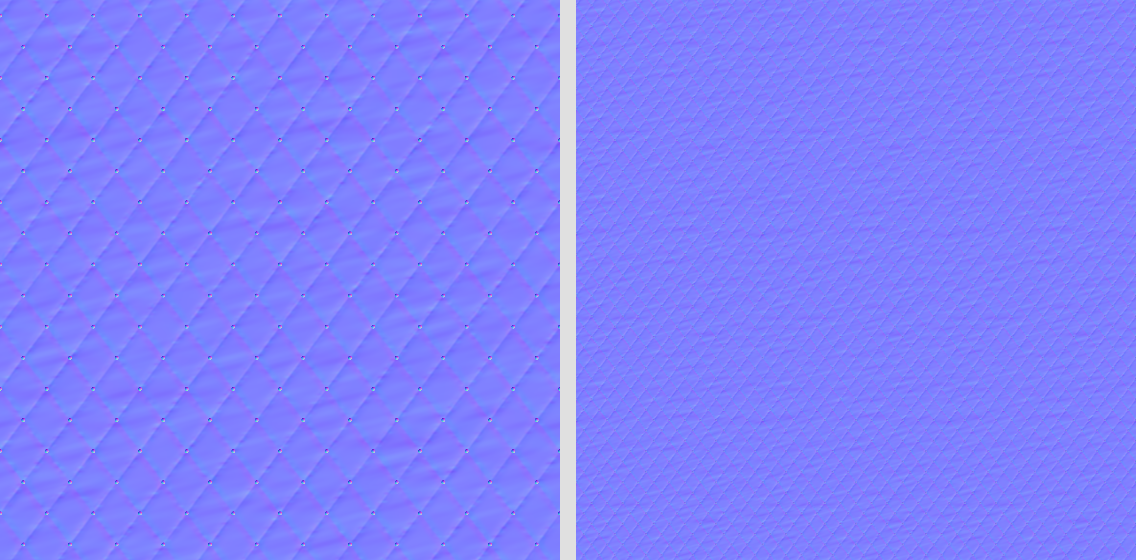
Left: one tile. Right: repeated 3 by 3.
Write a three.js fragment shader that draws this texture map.

```glsl
// Tangent-space normal map of quilted leather: diamond seams, dome studs and soft wrinkles.
varying vec2 vUv;

const vec2 REPEATS = vec2(12.0, 9.0);   // diamonds across and down
const float STUD_RADIUS = 0.0033;

float hash(vec2 p) {
  return fract(sin(dot(p, vec2(127.1, 311.7))) * 43758.5453);
}

// Value noise that wraps after a whole number of cells
float wrapNoise(vec2 p, vec2 period) {
  vec2 cell = floor(p);
  vec2 f = p - cell;
  f = f * f * f * (f * (f * 6.0 - 15.0) + 10.0);
  vec2 lo = mod(cell, period);
  vec2 hi = mod(cell + 1.0, period);
  return mix(mix(hash(lo), hash(vec2(hi.x, lo.y)), f.x),
             mix(hash(vec2(lo.x, hi.y)), hash(hi), f.x), f.y);
}

// Height of the leather: slanted fine folds over broader flat ones
float leatherHeight(vec2 uv) {
  vec2 slanted = vec2(14.0 * uv.x, 56.0 * uv.y - 14.0 * uv.x);
  float h = 0.0011 * wrapNoise(slanted, vec2(14.0));
  h += 0.0013 * wrapNoise(uv * vec2(11.0, 34.0) + 0.37, vec2(11.0, 34.0));
  h += 0.0010 * wrapNoise(uv * vec2(5.0, 13.0) + 0.61, vec2(5.0, 13.0));
  return h;
}

// Height of the small puckers pulled up by the stitching
float puckerHeight(vec2 uv) {
  vec2 period = vec2(90.0, 130.0);
  return 0.0009 * wrapNoise(uv * period, period);
}

vec2 leatherSlope(vec2 uv, float puckering) {
  vec2 e = vec2(0.001, 0.0);
  vec2 fold = vec2(leatherHeight(uv + e.xy) - leatherHeight(uv - e.xy),
                   leatherHeight(uv + e.yx) - leatherHeight(uv - e.yx));
  vec2 pucker = vec2(puckerHeight(uv + e.xy) - puckerHeight(uv - e.xy),
                     puckerHeight(uv + e.yx) - puckerHeight(uv - e.yx));
  return (fold + puckering * pucker) / (2.0 * e.x);
}

// Signed distance to the nearest whole number
float nearestOffset(float x) {
  return fract(x + 0.5) - 0.5;
}

// Slope across a groove, peaking at 1 one width from its centre
float grooveSlope(float t, float width) {
  float s = t / width;
  return s * exp(0.5 - 0.5 * s * s);
}

// Slope across one seam: soft groove and narrow crease
float seamSlope(float t, float soft, float crease, float wear) {
  return wear * (soft * grooveSlope(t, 0.085) + crease * grooveSlope(t, 0.03));
}

// Closeness to a seam, 1 on it
float nearSeam(float t) {
  return exp(-t * t / 0.012);
}

void main() {
  // Seam families lie where these diagonal coordinates are whole
  vec2 q = vUv * REPEATS + vec2(0.0, 0.25);
  float fall = nearestOffset(q.x + q.y);
  float rise = nearestOffset(q.x - q.y);
  vec2 fallDir = normalize(REPEATS);
  vec2 riseDir = fallDir * vec2(1.0, -1.0);

  // Uneven tension along the stitching
  vec2 period = vec2(31.0, 29.0);
  float wear = 0.75 + 0.5 * wrapNoise(vUv * period, period);

  float puckering = max(0.6 * nearSeam(fall), nearSeam(rise));
  vec2 slope = leatherSlope(vUv, puckering);
  slope += fallDir * seamSlope(fall, 0.105, 0.03, wear);
  slope += riseDir * seamSlope(rise, 0.075, 0.07, wear);
  vec3 normal = normalize(vec3(-slope, 1.0));

  // Dome stud on every seam crossing
  vec2 toStud = 0.5 * vec2(fall + rise, fall - rise) / REPEATS;
  float dist = length(toStud);
  vec2 tilt = 0.95 * toStud / max(dist, STUD_RADIUS);
  vec3 dome = vec3(tilt, sqrt(1.0 - dot(tilt, tilt)));
  float stud = 1.0 - smoothstep(STUD_RADIUS - 0.0005, STUD_RADIUS + 0.0007, dist);
  normal = normalize(mix(normal, dome, stud));

  // Encode with green pointing down
  gl_FragColor = vec4(normal * vec3(0.5, -0.5, 0.5) + 0.5, 1.0);
}
```
